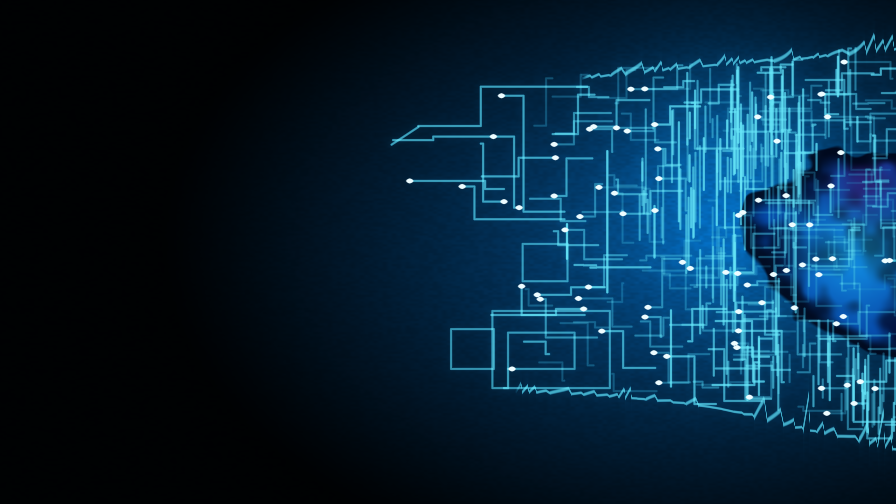
This background is drawn by a WebGL 2 fragment shader. Its source:

```glsl
#version 300 es
precision highp float;
// A web of glowing cyan circuit wires on a black to deep blue backdrop.
// Wires are stepped paths scattered by hashes between two curved edges,
// thickening to the right, where they cross a dark blue marbled dome.
uniform vec2 u_resolution;
out vec4 fragColor;

float pixel;      // size of one pixel in canvas heights
float ink = 0.0;  // accumulated wire light
float dots = 0.0; // coverage of the white nodes

vec4 hash4(float n) {
    vec4 q = fract(vec4(n) * vec4(0.1031, 0.1030, 0.0973, 0.1099));
    q += dot(q, q.wzxy + 33.33);
    return fract((q.xxyz + q.yzzw) * q.zywx);
}

float noise(vec2 p) {
    vec2 i = floor(p), f = fract(p);
    f = f * f * (3.0 - 2.0 * f);
    float n = i.x + 57.0 * i.y;
    return mix(mix(hash4(n).x, hash4(n + 1.0).x, f.x),
               mix(hash4(n + 57.0).x, hash4(n + 58.0).x, f.x), f.y);
}

float segment(vec2 p, vec2 a, vec2 b) {
    vec2 d = b - a;
    return length(p - a - d * clamp(dot(p - a, d) / (dot(d, d) + 1e-7), 0.0, 1.0));
}

float cover(float d, float halfWidth) {
    return 1.0 - smoothstep(halfWidth - 0.75 * pixel, halfWidth + 0.75 * pixel, d);
}

void stroke(float d, float strength) {
    ink += strength * (1.3 * cover(d, 0.002) + 0.07 * exp(-d * 150.0));
}

void node(vec2 p, vec2 c) {
    vec2 q = abs(p - c) * vec2(0.75, 1.1);
    dots = max(dots, cover(mix(length(q), q.x + q.y, 0.25), 0.0055));
}

// Horizontal, vertical, horizontal path that turns at fraction t
void wire(vec2 p, vec2 a, vec2 b, float t, float strength) {
    float x = mix(a.x, b.x, t);
    float d = min(segment(p, a, vec2(x, a.y)), segment(p, vec2(x, b.y), b));
    stroke(min(d, segment(p, vec2(x, a.y), vec2(x, b.y))), strength);
}

void nodeWire(vec2 p, vec2 a, vec2 b, float t) {
    wire(p, a, b, t, 0.8);
    node(p, a);
}

void frame(vec2 p, vec2 low, vec2 high) {
    vec2 q = abs(p - 0.5 * (low + high)) - 0.5 * (high - low);
    stroke(abs(length(max(q, 0.0)) + min(max(q.x, q.y), 0.0)), 0.7);
}

float topEdge(float x) { return 0.83 + 0.1 * (x - 0.95); }
float bottomEdge(float x) { return 0.23 - 0.156 * (x - 0.97) * (x - 0.97); }

// Jagged line along the rim of the web
float fringe(vec2 p, float edge, float size, float seed) {
    float u = p.x * 46.0 + 2.5 * noise(vec2(p.x * 14.0, seed));
    float f = fract(u), h = hash4(floor(u) + seed).x;
    float tooth = min(f / 0.8, (1.0 - f) / 0.2) * h * h;
    return abs(p.y - edge - size * (tooth - 0.3)) / (1.0 + 45.0 * size * h * h);
}

void main() {
    vec2 p = gl_FragCoord.xy / u_resolution.y;
    pixel = 1.0 / u_resolution.y;

    // Backdrop glow
    float glow = max(1.0 - length((p - vec2(1.42, 0.52)) / vec2(1.1, 0.69)), 0.0);
    vec3 color = vec3(0.0, 0.006, 0.012) + vec3(0.012, 0.32, 0.58) * pow(glow, 1.25);
    vec2 haze = (p - vec2(1.45, 0.65)) / vec2(0.2, 0.24);
    color += vec3(0.0, 0.13, 0.22) * exp(-dot(haze, haze));
    color *= 0.93 + 0.14 * noise(p * vec2(110.0, 230.0));

    // Marbled dome with a dark rim
    vec2 q = p - vec2(1.86, 0.49 + 0.12 * (1.86 - p.x));
    float marble = noise(p * 14.0 + 4.0) * 0.55 + noise(p * 33.0) * 0.45;
    float depth = 1.0 - length(q / vec2(0.39, 0.21)) + 0.2 * (marble - 0.5);
    float dome = smoothstep(-0.01, 0.02, depth);
    vec3 skin = mix(vec3(0.0, 0.03, 0.22), vec3(0.02, 0.26, 0.66), smoothstep(0.3, 0.7, marble));
    skin += vec3(0.05, 0.3, 0.25) * exp(-70.0 * dot(p - vec2(1.7, 0.5), p - vec2(1.7, 0.5)));
    skin = mix(skin, vec3(0.2, 0.08, 0.42), 0.8 * exp(-250.0 * dot(p - vec2(1.72, 0.64), p - vec2(1.72, 0.64))));
    skin = mix(vec3(0.0, 0.015, 0.09), skin, smoothstep(0.04, 0.2, depth));
    color = mix(color, skin, dome * 0.93);

    // Scattered stepped wires
    for (int i = 0; i < 210; i++) {
        vec4 h = hash4(float(i) + 11.0), g = hash4(float(i) + 307.0);
        float x = mix(1.03, 1.8, pow(h.x, 0.7));
        vec2 a = vec2(x, mix(bottomEdge(x) + 0.02, topEdge(x) - 0.02, h.y));
        vec2 b = a + vec2(0.03 + 0.09 * h.z, (h.w - 0.5) * 0.22);
        b.y = clamp(b.y, bottomEdge(b.x), topEdge(b.x));
        wire(p, a, b, g.x, 0.25 + 0.75 * g.y * g.y);
        if (g.z < 0.3) node(p, a);
    }
    // Upright strands, thickest in the upper middle
    for (int i = 0; i < 130; i++) {
        vec4 h = hash4(float(i) + 613.0);
        float x = 1.23 + 0.25 * (h.x + h.y);
        float y = mix(bottomEdge(x), topEdge(x), pow(h.z, 0.4));
        float end = max(y - 0.03 - 0.17 * h.w, bottomEdge(x) - 0.02);
        stroke(segment(p, vec2(x, y), vec2(x, end)), 0.3 + 0.9 * fract(h.w * 7.0));
    }
    // Short strands standing on the lower right rim
    for (int i = 0; i < 45; i++) {
        vec4 h = hash4(float(i) + 907.0);
        float x = 1.35 + 0.43 * sqrt(h.x);
        float y = bottomEdge(x) + 0.13 * h.y;
        stroke(segment(p, vec2(x, y), vec2(x, y + 0.03 + 0.1 * h.z)), 0.3 + 0.7 * h.w);
    }
    // Rims
    float right = smoothstep(1.4, 1.6, p.x);
    stroke(fringe(p, topEdge(p.x), 0.02 + 0.015 * right, 5.0), 0.9 * smoothstep(1.15, 1.17, p.x));
    stroke(fringe(p, bottomEdge(p.x), 0.025 + 0.045 * right, 91.0), 0.9 * smoothstep(1.02, 1.04, p.x));

    // Sparse left border
    stroke(segment(p, vec2(0.777, 0.713), vec2(0.83, 0.748)), 0.8);
    wire(p, vec2(0.83, 0.75), vec2(1.165, 0.828), 0.37, 0.8);
    nodeWire(p, vec2(0.813, 0.641), vec2(1.0, 0.625), 0.8);
    nodeWire(p, vec2(0.979, 0.729), vec2(0.78, 0.722), 0.6);
    nodeWire(p, vec2(0.995, 0.81), vec2(1.12, 0.58), 0.35);
    nodeWire(p, vec2(0.917, 0.63), vec2(1.12, 0.565), 0.12);
    nodeWire(p, vec2(1.102, 0.687), vec2(0.956, 0.65), 0.5);
    nodeWire(p, vec2(1.0, 0.6), vec2(0.954, 0.715), 0.9);
    nodeWire(p, vec2(1.03, 0.588), vec2(0.98, 0.729), 0.2);
    nodeWire(p, vec2(1.035, 0.432), vec2(1.16, 0.375), 0.0);
    nodeWire(p, vec2(1.066, 0.415), vec2(1.2, 0.43), 0.5);
    nodeWire(p, vec2(1.158, 0.387), vec2(0.975, 0.375), 0.3);
    nodeWire(p, vec2(1.194, 0.343), vec2(1.3, 0.27), 0.4);
    nodeWire(p, vec2(1.016, 0.268), vec2(1.0, 0.23), 0.5);
    frame(p, vec2(1.037, 0.442), vec2(1.126, 0.516));
    frame(p, vec2(0.895, 0.268), vec2(0.98, 0.347));
    frame(p, vec2(0.977, 0.23), vec2(1.21, 0.383));
    frame(p, vec2(1.008, 0.268), vec2(1.14, 0.34));
    stroke(segment(p, vec2(1.205, 0.42), vec2(1.205, 0.7)), 1.3);
    stroke(segment(p, vec2(1.125, 0.487), vec2(1.125, 0.555)), 1.6);

    // Composite
    float light = 1.0 - exp(-ink * mix(1.25, 0.75, dome));
    color = mix(color, mix(vec3(0.08, 0.55, 0.78), vec3(0.4, 0.9, 0.97), light), light);
    fragColor = vec4(mix(color, vec3(0.93, 0.99, 1.0), dots), 1.0);
}
```
